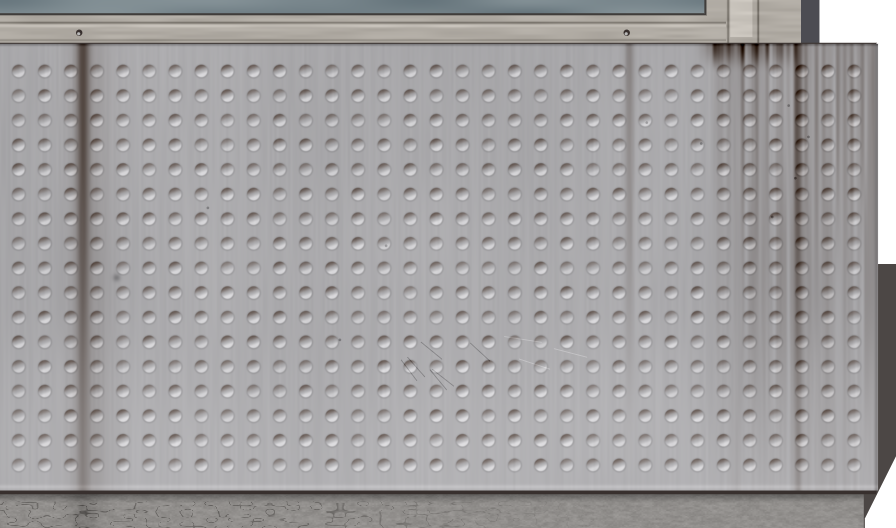
Reproduce this texture procedurally as a Shadertoy shader.

```glsl
// Weathered grey metal panel with a grid of round dimples, below a window frame and above a concrete ledge.

float hash(vec2 p) {
    return fract(sin(dot(p, vec2(127.1, 311.7))) * 43758.5453);
}

float noise(vec2 p) {
    vec2 i = floor(p), f = fract(p);
    f = f * f * (3.0 - 2.0 * f);
    return mix(mix(hash(i), hash(i + vec2(1, 0)), f.x),
               mix(hash(i + vec2(0, 1)), hash(i + vec2(1, 1)), f.x), f.y);
}

// Smooth coverage of a signed distance, one pixel wide
float cover(float d) {
    return clamp(0.5 - d * iResolution.y, 0.0, 1.0);
}

float box(vec2 p, vec2 lo, vec2 hi) {
    vec2 d = max(lo - p, p - hi);
    return max(d.x, d.y);
}

float segment(vec2 p, vec2 a, vec2 b) {
    vec2 ab = b - a;
    return length(p - a - ab * clamp(dot(p - a, ab) / dot(ab, ab), 0.0, 1.0));
}

// Soft vertical band around x
float band(float x, float center, float width) {
    float t = (x - center) / width;
    return exp(-t * t);
}

vec3 windowFrame(vec2 p) {
    vec3 sky = vec3(1.0);
    vec3 frame = vec3(0.69, 0.67, 0.64) + 0.06 * (noise(p * vec2(14, 160)) - 0.5);
    // Horizontal rail profile
    float rail = cover(p.x - 1.375);
    frame -= 0.20 * rail * band(p.y, 0.957, 0.0022);
    frame += 0.08 * rail * band(p.y, 0.951, 0.003);
    frame -= 0.12 * rail * band(p.y, 0.924, 0.002);
    // Upright post profile
    frame -= 0.22 * band(p.x, 1.379, 0.002) + 0.25 * band(p.x, 1.436, 0.002);
    frame += 0.10 * cover(box(p, vec2(1.383, 0.93), vec2(1.425, 1.1)));
    // Rail bolts
    for (int i = 0; i < 2; i++) {
        vec2 bolt = vec2(0.150 + 1.037 * float(i), 0.938);
        frame = mix(frame, vec3(0.22, 0.19, 0.18), cover(length(p - bolt) - 0.006));
        frame = mix(frame, vec3(0.72), cover(length(p - bolt + vec2(0.001, 0.002)) - 0.003));
    }
    vec3 glass = mix(vec3(0.37, 0.43, 0.46), vec3(0.53, 0.58, 0.60), noise(p * vec2(5, 30)));
    frame = mix(frame, vec3(0.25, 0.24, 0.23), cover(box(p, vec2(-1, 0.971), vec2(1.338, 2))));
    frame = mix(frame, glass, cover(box(p, vec2(-1, 0.975), vec2(1.334, 2))));
    vec3 col = mix(sky, vec3(0.30, 0.30, 0.32), cover(box(p, vec2(1.516, 0.9), vec2(1.552, 2))));
    return mix(col, frame, cover(p.x - 1.517));
}

vec3 ledge(vec2 p) {
    float grain = noise(p * vec2(90, 240)) * 0.6 + noise(p * vec2(300, 420)) * 0.4;
    vec3 concrete = vec3(0.57, 0.56, 0.55) + 0.10 * (grain - 0.5);
    // Fine wandering cracks, strongest on the left
    float crack = abs(noise(p * vec2(45, 130)) - 0.5);
    concrete -= 0.15 * (1.0 - smoothstep(0.0, 0.06, crack)) * smoothstep(1.3, 0.4, p.x + 0.0) * cover(p.y - 0.05);
    concrete *= 1.0 - 0.35 * smoothstep(0.045, 0.068, p.y);
    concrete -= 0.08 * band(p.x, 0.16, 0.03);
    vec3 col = mix(vec3(1.0), vec3(0.30, 0.28, 0.27), cover(p.x - 1.638 - max(p.y - 0.018, 0.0) * 0.5));
    return mix(col, concrete, cover(p.x - 1.636));
}

vec3 panel(vec2 p) {
    float brush = noise(p * vec2(230, 7)) - 0.5;
    float cloud = noise(p * vec2(5, 4)) - 0.5;
    vec3 metal = vec3(0.665, 0.662, 0.672) + 0.025 * brush + 0.035 * cloud;
    metal += 0.035 * smoothstep(0.45, 0.08, p.y);

    // Dimples: 33 across, 17 down
    vec2 pitch = vec2(0.04945, 0.04663);
    vec2 cell = clamp(round((p - vec2(0.0353, 0.119)) / pitch), vec2(0), vec2(32, 16));
    vec2 q = (p - vec2(0.0353, 0.119) - cell * pitch) / 0.0128;
    float vary = hash(cell), r = length(q);
    float facing = dot(q, normalize(vec2(0.35, -0.94)));
    float inside = 1.0 - smoothstep(0.82, 1.1, r);
    float shade = smoothstep(-0.05, 0.85, -facing);
    float shine = smoothstep(-0.1, 0.55, facing) * (1.0 - smoothstep(0.7, 1.05, r));
    metal -= inside * shade * vec3(0.20, 0.235, 0.26) * (0.8 + 0.5 * vary);
    metal += inside * shine * (0.12 + 0.06 * vary);
    metal -= 0.05 * band(r, 1.0, 0.15);

    // Water and rust streaks running down from the frame
    float fine = noise(vec2(p.x * 150.0, p.y * 2.5));
    float fall = smoothstep(0.0, 0.95, p.y);
    float dirt = band(p.x, 0.157, 0.012) * (0.12 + 0.24 * fall) + band(p.x, 0.17, 0.04) * 0.07;
    dirt += band(p.x, 1.192, 0.008) * 0.16 * fall;
    dirt += band(p.x, 1.512, 0.007) * (0.10 + 0.20 * fall);
    dirt += smoothstep(1.33, 1.40, p.x) * fine * (0.04 + 0.16 * fall);
    dirt += smoothstep(1.31, 1.36, p.x) * smoothstep(1.53, 1.48, p.x) * smoothstep(0.86, 0.918, p.y) * fine * 0.6;
    metal -= dirt * vec3(0.85, 0.95, 1.03);

    // Scattered scratches and specks
    for (int i = 0; i < 9; i++) {
        float k = float(i), h = hash(vec2(k, 3.7));
        vec2 a = vec2(0.76 + 0.05 * k * h, 0.37 - 0.12 * hash(vec2(k, 8.1)));
        vec2 b = a + vec2(0.02 + 0.05 * h, -0.045 + 0.035 * h);
        metal += (h > 0.5 ? 0.09 : -0.17) * cover(segment(p, a, b) - 0.0008);
        vec2 speck = vec2(hash(vec2(k, 1.3)) * 1.6, 0.1 + 0.8 * hash(vec2(k, 5.9)));
        metal -= 0.18 * cover(length(p - speck) - 0.0025);
    }
    metal -= 0.16 * exp(-pow(length(p - vec2(0.221, 0.474)) / 0.007, 2.0));

    // Folded edges
    metal += 0.06 * band(p.y, 0.078, 0.004) - 0.12 * band(p.x, 1.660, 0.004);
    return metal - 0.16 * band(p.y, 0.916, 0.003);
}

void mainImage(out vec4 fragColor, in vec2 fragCoord) {
    vec2 p = fragCoord / iResolution.y;
    vec3 col = mix(windowFrame(p), ledge(p), cover(p.y - 0.5));
    // Shadow gap under the panel, then the panel itself
    col = mix(col, vec3(0.22, 0.19, 0.18), cover(box(p, vec2(-1, 0.064), vec2(1.660, 0.919))));
    col = mix(col, panel(p), cover(box(p, vec2(-1, 0.071), vec2(1.663, 0.917))));
    fragColor = vec4(clamp(col, 0.0, 1.0), 1.0);
}
```
